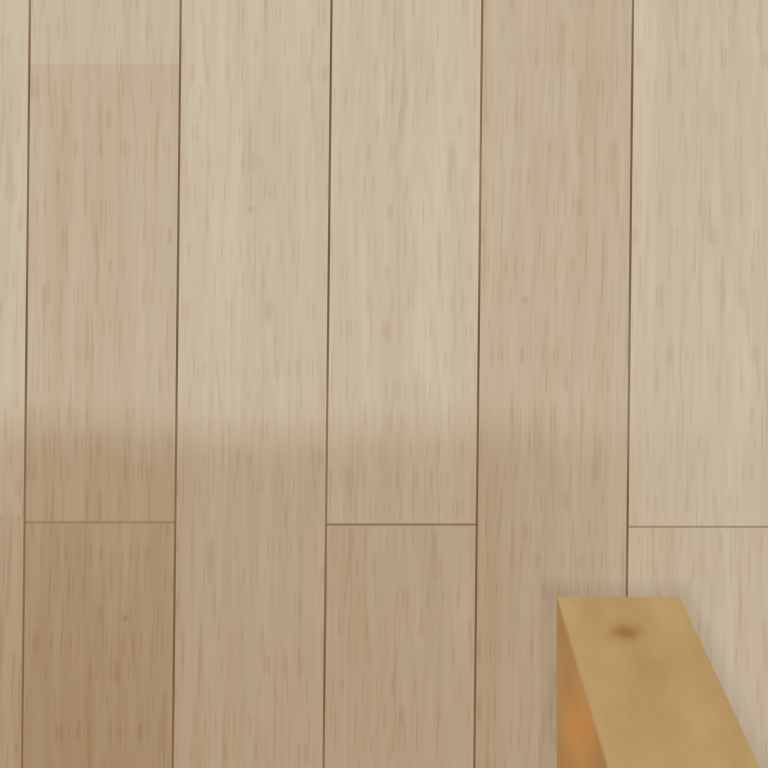
Give the GLSL for this texture, as a WebGL 2 fragment shader.

```glsl
#version 300 es
precision highp float;
// Pale oak floor of upright planks, with a golden wooden beam end at lower right.
// Planks come from fract and floor along a slightly leaning axis; stretched value
// noise makes the grain, and a soft shadow band darkens the lower left.

uniform vec2 u_resolution;
out vec4 outColor;

float hash(vec2 p) {
  return fract(sin(dot(p, vec2(127.1, 311.7))) * 43758.5453);
}

float noise(vec2 p) {
  vec2 cell = floor(p), f = fract(p);
  f = f * f * (3.0 - 2.0 * f);
  return mix(mix(hash(cell), hash(cell + vec2(1, 0)), f.x),
             mix(hash(cell + vec2(0, 1)), hash(cell + vec2(1, 1)), f.x), f.y);
}

float fbm(vec2 p) {
  float sum = 0.0, gain = 0.5;
  for (int i = 0; i < 4; i++) {
    sum += gain * noise(p);
    p = p * 2.03 + 17.3;
    gain *= 0.5;
  }
  return sum;
}

// Coverage of a band of the given half width around distance zero
float band(float d, float halfWidth, float soft) {
  return 1.0 - smoothstep(halfWidth - soft, halfWidth + soft, abs(d));
}

vec3 floorColor(vec2 uv, float soft) {
  float pitch = 0.1963;
  float lane = (uv.x - 0.0286 - 0.0105 * uv.y) / pitch;
  float column = floor(lane), across = fract(lane);
  float jointed = step(mod(column, 2.0), 0.5);
  float jointY = column < 0.0 ? 0.329 : 0.32 - 0.0015 * column;
  float hasEnd = max(jointed, step(column, -0.5));
  float lower = hasEnd * (1.0 - smoothstep(-soft, soft, uv.y - jointY));
  float row = hasEnd * step(uv.y, jointY);

  // Plank tone: every third plank is darker, apart from the board at top left
  float tone = 0.06 + 0.24 * step(mod(column, 3.0), 0.5) + 0.1 * lower;
  if (column == 0.0) tone -= 0.18 * smoothstep(-soft, soft, uv.y - 0.917);

  // Soft shadow band, fading to the right
  float edge = uv.y + 0.03 * (noise(uv * vec2(5.0, 2.0)) - 0.5);
  tone += 0.5 * smoothstep(0.49, 0.39, edge) * (1.0 - 0.9 * smoothstep(0.5, 1.0, uv.x));
  tone += 0.3 * (1.0 - uv.x) * (1.0 - uv.y) * smoothstep(0.6, 0.0, uv.y);

  // Grain: broad streaks, fine fibres and short dark pores
  vec2 g = vec2(lane * pitch, uv.y) + 7.0 * hash(vec2(column, row));
  g.x += 0.006 * noise(g * vec2(12.0, 4.0));
  tone += 0.3 * (fbm(g * vec2(45.0, 2.5)) - 0.47);
  tone += 0.18 * (noise(g * vec2(210.0, 9.0)) - 0.5);
  tone += 0.22 * smoothstep(0.6, 0.95, noise(g * vec2(330.0, 26.0)));

  // Faint arched figure along the plank centre
  float q = across - 0.55 - 0.12 * (hash(vec2(column, row + 4.0)) - 0.5);
  float arch = sin(42.0 * (uv.y + 7.0 * q * q + 0.1 * fbm(g * 9.0)) + 5.0 * column);
  tone += 0.13 * smoothstep(0.2, 1.0, arch) * exp(-22.0 * q * q) * fbm(g * vec2(9.0, 3.0));

  // Small knots
  for (int i = 0; i < 3; i++) {
    float k = float(i);
    vec2 knot = vec2(0.163 + k * (0.0655 + 0.0975 * k), 0.195 + k * (0.857 - 0.325 * k));
    tone += 0.38 * exp(-dot(uv - knot, uv - knot) / 0.00002);
  }

  vec3 paleOak = vec3(0.795, 0.735, 0.642);
  vec3 shadedOak = vec3(0.67, 0.57, 0.45);
  vec3 color = mix(paleOak, shadedOak, tone);

  // End joints, then long seams of uneven darkness
  float joint = band(uv.y - jointY, 0.0014, soft) * jointed;
  color = mix(color, vec3(0.54, 0.43, 0.3), joint * (column == 2.0 ? 0.9 : 0.55));
  float seam = band(min(across, 1.0 - across) * pitch, 0.0014, soft);
  float wear = 0.65 + 0.35 * noise(vec2(round(lane) * 5.0, uv.y * 9.0));
  return mix(color, vec3(0.45, 0.34, 0.22), seam * wear);
}

// Beam end: a slanting top face and a narrow side face on its left
vec3 addBeam(vec3 color, vec2 uv, float soft) {
  float drop = 0.223 - uv.y;
  float ridge = uv.x - 0.725 - 0.298 * drop;
  float rightSide = 0.885 + 0.471 * drop - uv.x;
  float inside = min(min(drop, uv.x - 0.725), rightSide * 0.9);

  float figure = fbm(vec2(ridge * 22.0, uv.y * 14.0));
  vec3 topFace = mix(vec3(0.75, 0.63, 0.44), vec3(0.67, 0.53, 0.34), figure);
  vec2 k = (uv - vec2(0.814, 0.177)) * vec2(55.0, 100.0);
  topFace -= vec3(0.11, 0.13, 0.13) * exp(-dot(k, k)) * (0.5 + figure);

  vec3 sideFace = mix(vec3(0.69, 0.53, 0.34), vec3(0.59, 0.44, 0.27),
                      fbm(uv * vec2(70.0, 16.0)));
  vec2 glow = (uv - vec2(0.755, 0.05)) * vec2(45.0, 18.0);
  sideFace += vec3(0.07, 0.01, -0.03) * exp(-dot(glow, glow));

  vec3 beam = mix(sideFace, topFace, smoothstep(-0.003, 0.003, ridge));
  color *= 1.0 - 0.07 * smoothstep(-0.03, 0.0, inside);
  return mix(color, beam, smoothstep(-soft, soft, inside));
}

void main() {
  vec2 uv = gl_FragCoord.xy / u_resolution;
  float soft = max(0.8 / min(u_resolution.x, u_resolution.y), 0.0008);
  outColor = vec4(addBeam(floorColor(uv, soft), uv, soft), 1.0);
}
```
